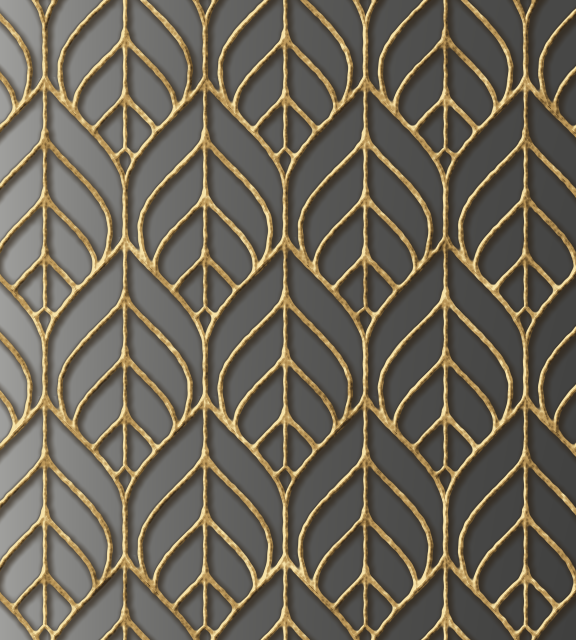
This pattern is drawn by a WebGL 2 fragment shader. Its source:

```glsl
#version 300 es
precision highp float;
// Half-drop lattice of nested ogee leaves in raised, worn gold wire on a grey
// panel. Each leaf is a distance field: a stem, bowed ribs and a small fork;
// the next row down covers the foot of each leaf. Slope of the field lights it.
#define TILE 0.2504                // leaf width, in canvas heights
#define ORIGIN vec2(0.0703, 0.883) // tip of one leaf
#define DROP 0.9935                // row spacing, in leaf widths
#define RIB_STEP 0.369             // spacing of the ribs down the stem
#define RIB_SHRINK 0.0936          // loss of half-width per rib
#define RIB_HALF 0.0160            // half thickness of ribs
#define STEM_HALF 0.0125           // half thickness of stems
#define STEM_END 1.45              // where the stem forks
#define FILLET 0.034               // rounding where wires join
#define ROUGH 0.0016               // waviness of the wire
#define WEAR 0.30                  // strength of the patina
#define LIGHT vec2(-0.64, -0.77)   // toward the light, y pointing down
uniform vec2 u_resolution;
out vec4 fragColor;

const vec3 UMBER = vec3(0.22, 0.17, 0.11);
const vec3 BRONZE = vec3(0.43, 0.33, 0.18);
const vec3 GOLD = vec3(0.73, 0.59, 0.35);
const vec3 CREAM = vec3(0.97, 0.89, 0.66);

vec2 hash2(vec2 p) {
  vec3 q = fract(vec3(p.xyx) * vec3(0.1031, 0.1030, 0.0973));
  q += dot(q, q.yzx + 33.33);
  return fract((q.xx + q.yz) * q.zy);
}

// Distance to the nearest scattered point
float cellular(vec2 p) {
  float nearest = 2.0;
  for (int j = -1; j <= 1; j++)
    for (int i = -1; i <= 1; i++) {
      vec2 c = floor(p) + vec2(i, j);
      nearest = min(nearest, length(c + hash2(c) - p));
    }
  return nearest;
}

// Slow irregular patches from layered sines, about -1 to 1
float patches(vec2 p) {
  float sum = 0.0, amp = 0.5;
  for (int i = 0; i < 4; i++) {
    sum += amp * sin(p.x + 1.7 * sin(p.y)) * cos(p.y * 0.9 + 1.3 * sin(p.x * 0.7));
    p = mat2(1.5, 1.2, -1.2, 1.5) * p + 2.3;
    amp *= 0.65;
  }
  return sum;
}

float smoothMin(float a, float b, float k) {
  float h = max(k - abs(a - b), 0.0);
  return min(a, b) - h * h / (4.0 * max(k, 1e-4));
}

// Sideways reach of a rib at depth y below its node
float bow(float w, float y, float hook) {
  float len = 1.45 * w;
  float t = pow(clamp(y / len, 0.0, 1.0), 0.8);
  float past = clamp(y - len, 0.0, 0.25);
  return w * t * t * (3.0 - 2.0 * t) - hook * past * past;
}

float rib(vec2 p, float w, float hook) {
  if (p.y < 0.0) return length(p) - RIB_HALF;
  float slope = (bow(w, p.y + 0.005, hook) - bow(w, p.y - 0.005, hook)) / 0.01;
  return abs(p.x - bow(w, p.y, hook)) * inversesqrt(1.0 + slope * slope) - RIB_HALF;
}

// Inner wires of one leaf; p.x is folded about the stem
float leaf(vec2 p) {
  float d = length(vec2(p.x, max(p.y - STEM_END, 0.0))) - STEM_HALF;
  for (int k = 1; k <= 3; k++) {
    float n = float(k);
    d = smoothMin(d, rib(p - vec2(0.0, n * RIB_STEP), 0.5 - n * RIB_SHRINK, 0.95), FILLET);
  }
  vec2 f = p - vec2(0.0, STEM_END), arm = vec2(0.070, 0.072);
  float prong = length(f - arm * clamp(dot(f, arm) / dot(arm, arm), 0.0, 1.0)) - STEM_HALF;
  return min(d, prong);
}

// All wires: the outline of the nearest row, and the leaf on either side of it
float wires(vec2 q) {
  q += ROUGH * sin(q.yx * vec2(61.0, 53.0) + 2.0 * sin(q * 37.0));
  float row = floor(q.y / DROP);
  float y = q.y - row * DROP;
  float x = abs(fract(q.x + 0.5 * mod(row, 2.0) + 0.5) - 0.5);
  bool within = x < bow(0.5, y, 0.0);
  float inner = leaf(within ? vec2(x, y) : vec2(0.5 - x, y + DROP));
  return smoothMin(rib(vec2(x, y), 0.5, 0.0), inner, FILLET * smoothstep(0.0, 0.1, y));
}

void main() {
  vec2 uv = gl_FragCoord.xy / u_resolution;
  vec2 q = (gl_FragCoord.xy / u_resolution.y - ORIGIN) * vec2(1.0, -1.0) / TILE;
  float pixel = 1.0 / (u_resolution.y * TILE);
  float d = wires(q);

  // Panel, lit from the left, with the shadow of the wires
  float grey = 0.225 + 0.40 * exp(-2.3 * uv.x) + 0.03 * (uv.y - 0.5) * uv.x;
  float shadow = smoothstep(0.045, -0.012, wires(q + LIGHT * 0.022));
  float contact = smoothstep(0.016, 0.0, d);
  vec3 panel = mix(grey * vec3(1.0, 1.0, 0.985), UMBER * 0.8, max(0.65 * shadow, 0.45 * contact));

  // Gold, toned by slope, patches and fine grain
  float lit = (wires(q + LIGHT * 0.009) - wires(q - LIGHT * 0.009)) / 0.018;
  float grain = cellular(q * 38.0) - 0.45;
  float tone = 0.60 + 0.42 * lit + WEAR * (patches(q * 5.0) * 0.7 + grain);
  vec3 metal = mix(UMBER, BRONZE, smoothstep(0.02, 0.30, tone));
  metal = mix(metal, GOLD, smoothstep(0.25, 0.58, tone));
  metal = mix(metal, CREAM, smoothstep(0.55, 0.92, tone));
  fragColor = vec4(mix(panel, metal, smoothstep(0.7 * pixel, -0.7 * pixel, d)), 1.0);
}
```
